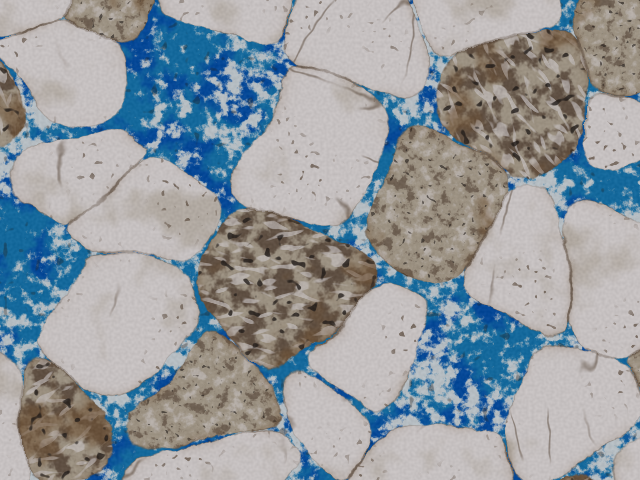
A Shadertoy shader for this texture:

```glsl
// Thin section of sandstone: pale quartz, tan and brown rock grains, blue pores.
// A weighted Voronoi diagram gives the grains; softened corners open the pores,
// and layers of gradient noise give each mineral its mottling and specks.

#define GRAIN_SCALE 3.9
#define SIZE_SPREAD 0.34
#define CORNER_SHARPNESS 12.0
#define PORE_OPENING -0.012
#define WHITE vec3(0.775, 0.755, 0.755)
#define TAN vec3(0.61, 0.57, 0.51)
#define BROWN vec3(0.37, 0.31, 0.26)
#define RUST vec3(0.43, 0.32, 0.21)
#define BLACK vec3(0.13, 0.11, 0.10)
#define BLUE vec3(0.08, 0.41, 0.61)
#define DEEP_BLUE vec3(0.02, 0.28, 0.59)
#define HAZE vec3(0.71, 0.74, 0.76)

struct Grain { vec2 id; float kind, edge, rounded, toPore; };

vec2 hash2(vec2 p) {
    vec3 a = fract(p.xyx * vec3(0.1031, 0.1030, 0.0973));
    a += dot(a, a.yzx + 33.33);
    return fract((a.xx + a.yz) * a.zy);
}

mat2 rotation(float a) {
    return mat2(cos(a), sin(a), -sin(a), cos(a));
}

float slope(vec2 cell, vec2 offset) {
    float a = 6.2832 * hash2(cell).x;
    return dot(vec2(cos(a), sin(a)), offset);
}

// Gradient noise, roughly -1 to 1
float noise(vec2 p) {
    vec2 i = floor(p), f = p - i, o = vec2(1.0, 0.0);
    vec2 u = f * f * f * (f * (f * 6.0 - 15.0) + 10.0);
    float low = mix(slope(i, f), slope(i + o, f - o), u.x);
    float high = mix(slope(i + o.yx, f - o.yx), slope(i + 1.0, f - 1.0), u.x);
    return 1.4 * mix(low, high, u.y);
}

float fbm(vec2 p) {
    float sum = 0.0, gain = 1.0;
    for (int i = 0; i < 4; i++) {
        sum += gain * noise(p);
        p = rotation(0.6) * p * 2.03 + 11.3;
        gain *= 0.55;
    }
    return sum;
}

// Kind 0 is pore space, 2 is tan, 5 is brown, the rest are quartz
float kindOf(vec2 cell) { return mod(cell.x + 3.0 * cell.y, 7.0); }

vec2 siteOf(vec2 cell) { return cell + 0.5 + 0.82 * (hash2(cell) - 0.5); }

float power(vec2 cell, vec2 r) {
    return dot(r, r) - SIZE_SPREAD * hash2(cell + 50.0).x;
}

Grain findGrain(vec2 p) {
    vec2 base = floor(p), id = base;
    float best = 1e5;
    for (int k = 0; k < 25; k++) {
        vec2 cell = base + vec2(k % 5 - 2, k / 5 - 2);
        float w = power(cell, siteOf(cell) - p);
        if (w < best) { best = w; id = cell; }
    }
    Grain g = Grain(id, kindOf(id), 9.0, 0.0, 9.0);
    float sum = 0.0;
    for (int k = 0; k < 25; k++) {
        vec2 cell = base + vec2(k % 5 - 2, k / 5 - 2);
        if (cell == id) continue;
        vec2 site = siteOf(cell);
        float e = 0.5 * (power(cell, site - p) - best) / length(site - siteOf(id));
        g.edge = min(g.edge, e);
        sum += exp(-CORNER_SHARPNESS * e);
        if (kindOf(cell) < 0.5) g.toPore = min(g.toPore, e);
    }
    g.rounded = -log(sum) / CORNER_SHARPNESS;
    return g;
}

vec3 quartz(vec2 q) {
    vec3 col = mix(WHITE, TAN, 0.5 * smoothstep(0.15, 0.9, fbm(q * 5.0)));
    float specks = smoothstep(0.42, 0.65, noise(q * 75.0)) * smoothstep(-0.2, 0.6, noise(q * 7.0));
    float crack = 1.0 - smoothstep(0.0, 0.045, abs(noise(q * vec2(2.5, 9.0)) + 0.04 * noise(q * 40.0)));
    crack *= smoothstep(0.1, 0.4, noise(q * 6.0 + 20.0));
    return mix(col, BROWN, max(0.75 * specks, 0.55 * crack));
}

vec3 tanRock(vec2 q) {
    float mottle = fbm(q * 32.0);
    vec3 col = mix(TAN, WHITE, 0.6 * smoothstep(0.0, 0.8, mottle));
    col = mix(col, BROWN, 0.75 * smoothstep(0.15, 0.65, -mottle));
    col = mix(col, RUST, 0.65 * smoothstep(0.3, 0.8, fbm(q * 5.0)));
    return mix(col, BLACK, 0.6 * smoothstep(0.5, 0.7, noise(q * 85.0)));
}

vec3 brownRock(vec2 q) {
    vec3 col = mix(BROWN, TAN, smoothstep(-0.4, 0.35, fbm(q * 22.0)));
    float laths = max(noise(q * vec2(22.0, 70.0)), noise(rotation(1.1) * q * vec2(65.0, 20.0)));
    col = mix(col, WHITE, 0.65 * smoothstep(0.28, 0.5, laths));
    col = mix(col, RUST, 0.6 * smoothstep(0.1, 0.7, fbm(q * 6.0)));
    return mix(col, BLACK, 0.8 * smoothstep(0.42, 0.62, noise(q * 48.0)));
}

vec3 poreFill(vec2 uv) {
    vec3 col = mix(DEEP_BLUE, BLUE, smoothstep(-0.45, 0.15, fbm(uv * 9.0 + 30.0)));
    float haze = 0.75 * fbm(uv * 38.0) + 0.7 * fbm(uv * 5.0);
    col = mix(col, HAZE, smoothstep(-0.1, 0.5, haze));
    return mix(col, BLACK, 0.35 * smoothstep(0.5, 0.7, noise(uv * 45.0 + 9.0)));
}

void mainImage(out vec4 fragColor, in vec2 fragCoord) {
    vec2 uv = fragCoord / iResolution.y;

    // Bent coordinates make the grain outlines uneven
    vec2 p = rotation(0.35) * uv * GRAIN_SCALE * vec2(1.0, 1.08) + 3.0;
    p += 0.12 * vec2(noise(p * 1.3), noise(p * 1.3 + 7.0));
    p += 0.014 * vec2(fbm(p * 8.0), fbm(p * 8.0 + 40.0));
    Grain g = findGrain(p);

    // Each grain has its own direction and piece of texture
    vec2 seed = hash2(g.id + 90.0);
    vec2 q = rotation(6.2832 * seed.x) * uv + 17.0 * seed;
    bool isTan = g.kind == 2.0, isBrown = g.kind == 5.0;
    vec3 col = isTan ? tanRock(q) : isBrown ? brownRock(q) : quartz(q);

    // Stained rims and thin contact lines
    float gap = PORE_OPENING + 0.085 * noise(p * 0.9 + 5.0);
    float open = g.kind < 0.5 ? -1.0 : min(g.rounded - gap, g.toPore);
    float rim = max(min(open, g.edge), 0.0);
    float stain = smoothstep(-0.4, 0.5, noise(p * 3.0 + 60.0));
    col = mix(col, RUST, (isTan || isBrown ? 0.6 : 0.3) * stain * exp(-rim * 30.0));
    col = mix(col, BROWN, (0.35 + 0.45 * stain) * (1.0 - smoothstep(0.004, 0.02, rim)));

    // Blue resin between the grains, then fine film grain
    col = mix(poreFill(uv), col, smoothstep(0.0, 0.016, open));
    col += 0.03 * noise(uv * 150.0);
    fragColor = vec4(clamp(col, 0.0, 1.0), 1.0);
}
```
